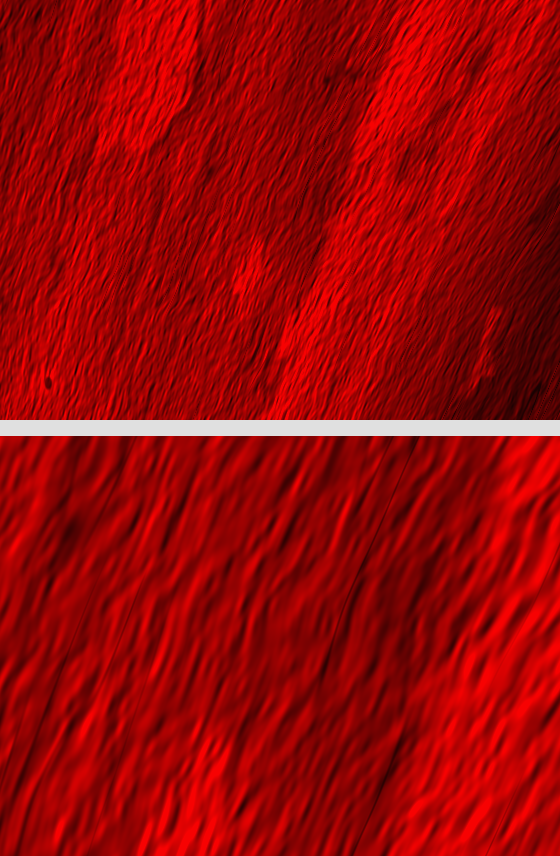
Top, the full canvas; bottom, a detail of the centre.
A Shadertoy shader for this texture:

```glsl
// Weathered red wood: slanted fibres with broad bright and dark bands.
// Noise stretched along a fanning grain is lit from the side as relief,
// over slabs and capsules whose edges are frayed by the same grain.

const vec2  LEAN        = vec2(0.25, 0.18);   // grain slant, growth to the right
const float WANDER      = 0.018;              // waviness of the grain
const vec2  FIBRE_FREQ  = vec2(112.0, 25.0);  // across, along the grain
const vec2  FINE_FREQ   = vec2(215.0, 62.0);
const vec2  STRAND_FREQ = vec2(46.0, 5.0);
const vec2  BROAD_FREQ  = vec2(13.0, 2.2);
const vec2  CRACK_FREQ  = vec2(62.0, 5.5);
const float FINE_SHARE  = 0.7;
const float LIGHT_STEP  = 0.0021;
const float RELIEF_GAIN = 0.76;
const float CRACK_DEPTH = 0.20;
const float FRAY        = 0.085;
const float BASE_TONE   = 0.605;
const float MAX_TONE    = 0.97;

float hash(ivec2 cell) {
    uvec2 q = uvec2(cell) * uvec2(1597334673u, 3812015801u);
    uint n = (q.x ^ q.y) * 1597334673u;
    n = (n ^ (n >> 15)) * 2246822519u;
    return float((n ^ (n >> 13)) >> 8) / 16777216.0;
}

// Value noise, centred on zero.
float noise(vec2 p) {
    ivec2 i = ivec2(floor(p));
    vec2 f = fract(p);
    f = f * f * (3.0 - 2.0 * f);
    float low  = mix(hash(i), hash(i + ivec2(1, 0)), f.x);
    float high = mix(hash(i + ivec2(0, 1)), hash(i + ivec2(1, 1)), f.x);
    return mix(low, high, f.y) - 0.5;
}

// Coordinates across (x) and along (y) the fanning fibres.
vec2 grainSpace(vec2 p) {
    float wave = noise(p * 4.0) + 0.35 * noise(p * 13.0 + 7.0);
    return vec2(p.x - p.y * (LEAN.x + LEAN.y * p.x) + WANDER * wave, p.y);
}

float fibreHeight(vec2 g) {
    g.x += 0.005 * noise(g * vec2(30.0, 28.0) + 3.0);
    return noise(g * FIBRE_FREQ) + FINE_SHARE * noise(g * FINE_FREQ + 19.0);
}

float slab(float x, float left, float right, float soft) {
    return smoothstep(left - soft, left + soft, x)
         * (1.0 - smoothstep(right - soft, right + soft, x));
}

// Soft-edged stroke from a to b.
float stroke(vec2 p, vec2 a, vec2 b, float radius, float soft) {
    vec2 d = b - a;
    float t = clamp(dot(p - a, d) / dot(d, d), 0.0, 1.0);
    return 1.0 - smoothstep(radius - soft, radius + soft, length(p - a - d * t));
}

// Broad light and shade of the wood; frayed has ragged coordinates.
float bandTone(vec2 p, vec2 frayed, float patches) {
    float fall = 1.0 - p.y;
    float tone = BASE_TONE - 0.07 * (1.0 - smoothstep(0.0, 0.3, p.x + 0.3 * fall - 0.1));

    // Dark hollow in the upper middle
    tone -= 0.10 * stroke(frayed, vec2(0.83, 1.0), vec2(0.72, 0.45), 0.10, 0.07);

    // Pale flake at the upper left, its tail and its shadowed rim
    vec2 chipped = mix(p, frayed, 0.3);
    float rim = 0.475 - 0.09 * fall - 0.8 * max(0.0, 0.76 - p.y);
    float flakeEnd = smoothstep(0.60, 0.67, p.y + 1.5 * (frayed.x - p.x));
    tone += 0.20 * slab(frayed.x, 0.295 - 0.32 * fall, rim + 0.1, 0.012)
          * (1.0 - smoothstep(rim - 0.004, rim + 0.004, chipped.x)) * flakeEnd;
    tone -= 0.18 * slab(chipped.x, rim + 0.004, rim + 0.016, 0.005)
          * smoothstep(0.60, 0.67, p.y);
    tone += 0.06 * stroke(frayed, vec2(0.28, 0.62), vec2(0.10, 0.0), 0.075, 0.02);
    tone -= 0.13 * stroke(frayed, vec2(0.22, 0.75), vec2(0.08, 0.12), 0.010, 0.008);
    tone -= 0.10 * stroke(frayed, vec2(0.40, 0.57), vec2(0.25, 0.12), 0.014, 0.012);

    // Long bright band with a broken dark wedge
    float outer = 1.33 - 0.48 * fall;
    float left = 0.97 - 0.35 * fall;
    float bright = slab(frayed.x, left, outer, 0.014);
    float core = slab(frayed.x, left, 1.11 - 0.42 * fall, 0.018);
    tone += bright * (0.10 + 0.12 * core + 0.10 * patches);
    float wedge = stroke(frayed, vec2(1.13, 0.88), vec2(0.97, 0.60), 0.035, 0.025);
    tone -= 0.24 * wedge * smoothstep(-0.35, 0.05, patches);

    // Deep shade at the lower right
    float shade = smoothstep(0.0, 0.38, frayed.x - outer);
    tone -= 0.30 * shade + 0.06 * smoothstep(-0.01, 0.02, frayed.x - outer);

    // Broken pale flecks
    float flecks = stroke(frayed, vec2(0.62, 0.40), vec2(0.49, 0.13), 0.035, 0.02)
                 + stroke(frayed, vec2(1.18, 0.25), vec2(1.14, 0.06), 0.025, 0.012);
    return tone + 0.25 * flecks * smoothstep(-0.04, 0.12, patches);
}

void mainImage(out vec4 fragColor, in vec2 fragCoord) {
    vec2 p = fragCoord / iResolution.y;
    vec2 grain = grainSpace(p);

    float strands = noise(grain * STRAND_FREQ + 5.0);
    float broad = noise(grain * BROAD_FREQ + 31.0);
    float patches = noise(grain * vec2(48.0, 15.0) + 53.0);
    float tufts = noise(grain * vec2(95.0, 15.0) + 71.0);

    // Bands with frayed edges
    float ragged = 0.4 * strands + 0.4 * patches + 0.3 * tufts + 0.3 * broad;
    vec2 frayed = p + vec2(FRAY * ragged, 0.0);
    float tone = bandTone(p, frayed, patches) + 0.13 * strands + 0.10 * broad;

    // Long thin cracks, opening only here and there
    float crack = 1.0 - smoothstep(0.0, 0.09, abs(noise(grain * CRACK_FREQ + 87.0)));
    tone -= CRACK_DEPTH * crack * smoothstep(0.05, 0.3, noise(grain * vec2(17.0, 6.0) + 43.0));

    // Small knot at the lower left
    vec2 knot = (p - vec2(0.115, 0.088)) * vec2(1.8, 1.0);
    tone += 0.18 * (1.0 - smoothstep(0.02, 0.05, length(knot)));
    tone -= 0.55 * (1.0 - smoothstep(0.010, 0.020, length(knot)));

    // Side light on the fibres
    vec2 lightStep = LIGHT_STEP * vec2(1.0, -0.8);
    float relief = fibreHeight(grain + lightStep) - fibreHeight(grain - lightStep);
    tone *= 1.0 + RELIEF_GAIN * relief;

    fragColor = vec4(clamp(tone, 0.10, MAX_TONE), 0.008, 0.009, 1.0);
}
```
